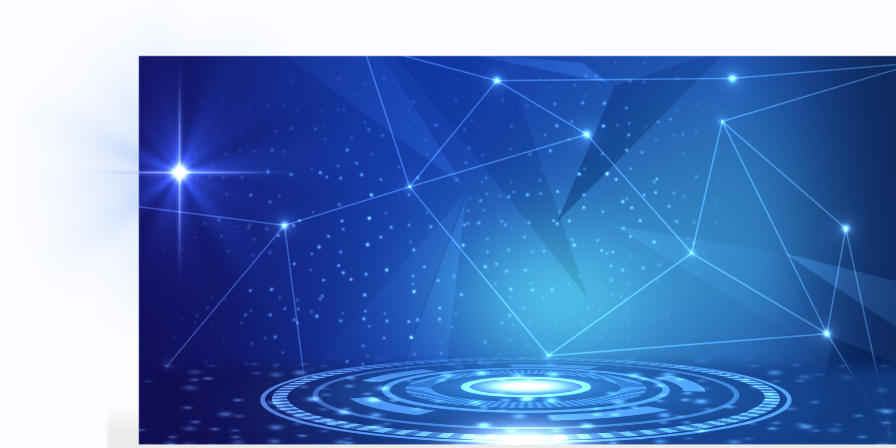
Write a Shadertoy shader that draws this background.

```glsl
// A blue technology panel on white: soft colour fields, folded facets, a web of
// glowing nodes, a star flare on the left and a perspective disc on the floor.
// Layers are summed in canvas units: x runs 0..2 and y runs 0..1.

const vec3 PAPER = vec3(0.985, 0.99, 1.0);
const vec3 NAVY = vec3(0.065, 0.055, 0.35);
const vec3 ROYAL = vec3(0.075, 0.23, 0.66);
const vec3 TEAL = vec3(0.19, 0.50, 0.74);
const vec3 DUSK = vec3(0.05, 0.15, 0.34);
const vec3 CYAN = vec3(0.31, 0.75, 0.92);
const vec3 ICE = vec3(0.55, 0.85, 1.0);
const vec3 FACET_TINT = vec3(0.45, 0.8, 1.0);
const vec2 PANEL_MIN = vec2(0.31, 0.008);
const float PANEL_TOP = 0.875;
const vec2 STAR = vec2(0.401, 0.615);
const vec2 DISC = vec2(1.174, 0.138);
const vec2 DISC_SIZE = vec2(0.54, 0.082);
const float DISC_TILT = 3.83;

// Node position and brightness; edges join nodes by index
const vec3 NODES[16] = vec3[16](
  vec3(.372, .182, .2), vec3(.635, .497, 1), vec3(.914, .583, .3), vec3(1.109, .82, 1),
  vec3(1.31, .70, 1), vec3(1.635, .825, 1), vec3(1.612, .729, .3), vec3(1.544, .435, .3),
  vec3(1.888, .49, 1), vec3(1.846, .255, 1), vec3(1.224, .206, .3), vec3(1.987, .029, .4),
  vec3(.81, .9, 0), vec3(2.05, .86, 0), vec3(.68, .15, 0), vec3(.3, .54, 0));
const ivec2 EDGES[23] = ivec2[23](
  ivec2(0, 1), ivec2(1, 2), ivec2(1, 14), ivec2(1, 15), ivec2(2, 3), ivec2(2, 12),
  ivec2(2, 10), ivec2(2, 4), ivec2(3, 4), ivec2(3, 12), ivec2(3, 5), ivec2(4, 7),
  ivec2(5, 13), ivec2(6, 13), ivec2(6, 8), ivec2(6, 9), ivec2(6, 7), ivec2(7, 9),
  ivec2(7, 10), ivec2(8, 9), ivec2(8, 11), ivec2(9, 10), ivec2(9, 11));

vec2 hash2(vec2 p) {
  vec3 q = fract(p.xyx * vec3(0.1031, 0.103, 0.0973));
  q += dot(q, q.yzx + 33.33);
  return fract((q.xx + q.yz) * q.zy);
}

float blob(vec2 p, vec2 c, vec2 size) {
  vec2 d = (p - c) / size;
  return exp(-dot(d, d));
}

float segmentDist(vec2 p, vec2 a, vec2 b) {
  vec2 d = b - a;
  return length(p - a - d * clamp(dot(p - a, d) / dot(d, d), 0.0, 1.0));
}

float side(vec2 p, vec2 a, vec2 b) {
  vec2 d = normalize(b - a);
  return d.x * (p.y - a.y) - d.y * (p.x - a.x);
}

// Triangle that fades with distance from its apex a
float facet(vec2 p, vec2 a, vec2 b, vec2 c, float shade) {
  float inside = min(min(side(p, a, b), side(p, b, c)), side(p, c, a));
  if (side(c, a, b) < 0.0) inside = -max(max(side(p, a, b), side(p, b, c)), side(p, c, a));
  return shade * smoothstep(0.0, 0.005, inside) * mix(1.0, 0.3, min(distance(p, a) / 0.5, 1.0));
}

// One soft dot per grid cell, kept with the given chance
float specks(vec2 g, float size, float chance) {
  vec2 id = floor(g), h = hash2(id + 7.0);
  vec2 d = fract(g) - 0.25 - 0.5 * h;
  float keep = step(hash2(id + 91.0).x, chance);
  return keep * (0.3 + 0.7 * h.y) * exp(-dot(d, d) / size);
}

float ring(float r, float radius, float width) {
  float aa = fwidth(r);
  return 1.0 - smoothstep(width, width + aa, abs(r - radius));
}

vec3 backdrop(vec2 p) {
  vec3 col = mix(NAVY, ROYAL, smoothstep(0.3, 1.05, p.x + 0.12 * p.y));
  col = mix(col, TEAL, 0.95 * blob(p, vec2(1.62, 0.48), vec2(0.42, 0.42)));
  col = mix(col, DUSK, 0.9 * smoothstep(1.65, 2.05, p.x + 0.1 * abs(p.y - 0.45)));
  col = mix(col, CYAN, 0.95 * blob(p, vec2(1.25, 0.33), vec2(0.27, 0.2)));
  float f = facet(p, vec2(1.237, .495), vec2(1.37, .81), vec2(1.64, .9), -.17)
    + facet(p, vec2(1.37, .81), vec2(1.3, .862), vec2(.98, .89), .13)
    + facet(p, vec2(1.044, .576), vec2(.7, .19), vec2(.9, .19), .05)
    + facet(p, vec2(1.044, .576), vec2(.9, .19), vec2(1.0, .19), .10)
    + facet(p, vec2(1.32, .32), vec2(.86, .9), vec2(1.12, .9), -.10)
    + facet(p, vec2(1.044, .576), vec2(.6, .9), vec2(.84, .9), .08)
    + facet(p, vec2(1.74, .44), vec2(2.1, .35), vec2(2.1, .2), .16)
    + facet(p, vec2(1.36, .5), vec2(1.74, .44), vec2(1.85, .2), .06)
    + facet(p, vec2(1.8, .0), vec2(1.86, .25), vec2(2.1, .15), -.1);
  return col + f * FACET_TINT;
}

vec3 network(vec2 p, float px) {
  float glow = 0.0;
  for (int i = 0; i < 23; i++) {
    float d = segmentDist(p, NODES[EDGES[i].x].xy, NODES[EDGES[i].y].xy);
    glow += 0.25 * (1.0 - smoothstep(0.0, 0.0012 + px, d));
  }
  for (int i = 0; i < 16; i++) {
    float d = distance(p, NODES[i].xy);
    glow += NODES[i].z * (0.4 * exp(-d / 0.013) + 0.7 * exp(-d * d / 0.00006));
  }
  return glow * ICE;
}

vec3 floorDisc(vec3 col, vec2 p) {
  float ground = smoothstep(0.215, 0.15, p.y);
  vec2 d = p - DISC;
  vec2 q = d / (DISC_SIZE * max(1.0 - DISC_TILT * d.y, 0.2));
  float r = length(q), angle = atan(q.y, q.x);
  vec3 dark = mix(NAVY * 0.9, vec3(0.07, 0.24, 0.52), smoothstep(0.4, 1.1, p.x));
  col = mix(col, dark, 0.85 * ground);
  float ticks = 0.4 + 0.6 * smoothstep(-0.3, 0.3, cos(angle * 90.0));
  float arcs = smoothstep(-0.1, 0.1, sin(angle * 5.0 + 1.0));
  float lines = 0.65 * ring(r, 0.97, 0.025) * ticks + 0.5 * ring(r, 1.03, 0.006)
    + 0.3 * ring(r, 0.84, 0.008) + 0.4 * ring(r, 0.68, 0.04) * arcs
    + 0.4 * ring(r, 0.57, 0.012) + 0.3 * ring(r, 0.44, 0.05) * ticks
    + 0.6 * ring(r, 0.25, 0.015);
  float glints = specks(p / vec2(0.08, 0.03), 0.03, 0.45) * exp(-0.5 * r * r)
    + 0.4 * specks(p / vec2(0.05, 0.016), 0.04, 0.35);
  col += ground * (lines * ICE * 0.9 + glints * ICE + 0.3 * exp(-r * r * 2.0) * CYAN);
  col += blob(p, DISC, vec2(0.09, 0.014)) + blob(p, vec2(1.17, 0.005), vec2(0.13, 0.045));
  return col;
}

void mainImage(out vec4 fragColor, in vec2 fragCoord) {
  vec2 p = fragCoord / iResolution.xy * vec2(2.0, 1.0);
  float px = 1.0 / iResolution.y;

  // Star flare, shared by panel and paper
  vec2 s = p - STAR;
  float d = length(s), angle = atan(s.y, s.x);
  float rays = 0.5 + 0.3 * sin(angle * 7.0 + 1.0) + 0.2 * sin(angle * 12.0);
  vec2 beam = exp(-abs(s.yx) / 0.003) * smoothstep(0.27, 0.0, abs(s));
  float flare = beam.x + beam.y;

  // Panel
  vec3 col = backdrop(p) + network(p, px);
  float cloud = blob(p, vec2(0.82, 0.42), vec2(0.3, 0.28)) + blob(p, vec2(1.36, 0.6), vec2(0.16, 0.2));
  col += ICE * cloud * (specks(p * 19.0, 0.005, 0.6) + 0.7 * specks(p * 31.0 + 5.0, 0.01, 0.3));
  col = floorDisc(col, p);
  col += vec3(0.25, 0.45, 1.0) * (0.7 * exp(-d / 0.05) + 0.35 * rays * exp(-d / 0.13));
  col += 0.6 * flare * vec3(0.7, 0.8, 1.0) + exp(-d * d / 0.0003);

  // Paper with a pale halo, faint circles and a shadow at the foot
  float halo = 0.75 * (0.6 + 0.4 * rays) * exp(-d * d / 0.035);
  halo += 0.03 * rays * smoothstep(0.39, 0.36, d) + 0.02 * smoothstep(0.31, 0.29, d);
  vec3 paper = PAPER - halo * vec3(0.34, 0.22, 0.03) - 0.4 * flare * vec3(0.3, 0.3, 0.1);
  paper -= 0.07 * smoothstep(0.235, 0.245, p.x) * smoothstep(0.1, 0.03, p.y);

  vec2 inset = smoothstep(-px, px, p - PANEL_MIN);
  float panel = inset.x * inset.y * smoothstep(px, -px, p.y - PANEL_TOP);
  fragColor = vec4(clamp(mix(paper, col, panel), 0.0, 1.0), 1.0);
}
```
